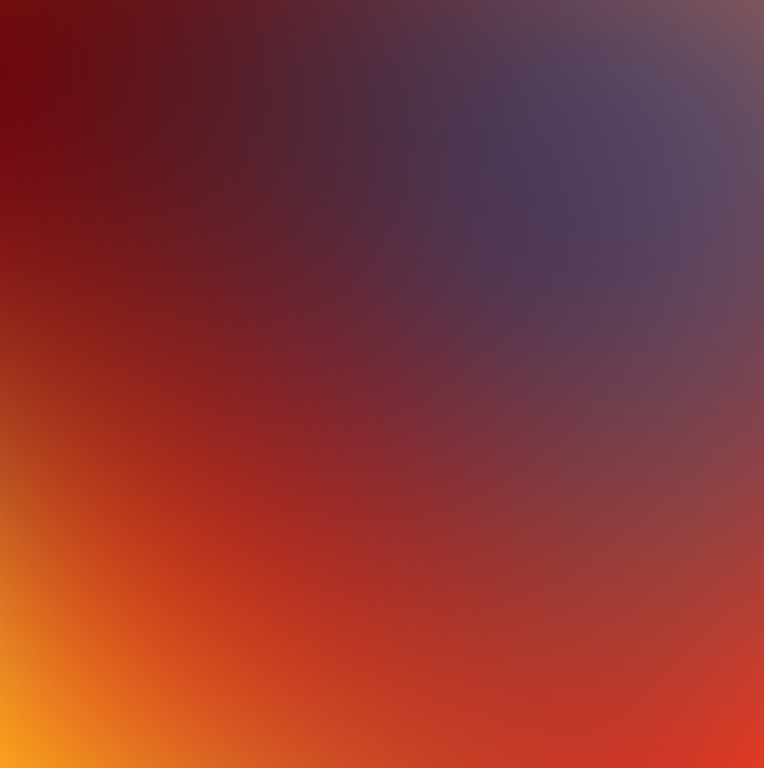
Give the GLSL for this background, as a WebGL 1 fragment shader.

```glsl
precision highp float;
// A soft mesh gradient: amber and scarlet below, wine and dusky violet above.
// A cubic surface passes through a 4 by 4 grid of colours, evenly spaced
// over the canvas, and a faint indigo glow deepens the upper right.

uniform vec2 u_resolution;

// Cubic Lagrange weights for nodes at 0, 1/3, 2/3 and 1.
vec4 cubicWeights(float t) {
    float s = 3.0 * t;
    float a = s - 1.0, b = s - 2.0, c = s - 3.0;
    return vec4(-a * b * c / 6.0, s * b * c / 2.0,
                -s * a * c / 2.0, s * a * b / 6.0);
}

vec3 blend(vec4 w, vec3 a, vec3 b, vec3 c, vec3 d) {
    return w.x * a + w.y * b + w.z * c + w.w * d;
}

void main() {
    vec2 uv = gl_FragCoord.xy / u_resolution;
    vec4 across = cubicWeights(uv.x);

    // Four horizontal colour curves, each running left to right.
    vec3 fire = blend(across, vec3(0.98, 0.63, 0.11), vec3(0.84, 0.37, 0.14),
                              vec3(0.78, 0.23, 0.15), vec3(0.88, 0.23, 0.14));
    vec3 ember = blend(across, vec3(0.77, 0.36, 0.13), vec3(0.66, 0.17, 0.13),
                               vec3(0.55, 0.21, 0.22), vec3(0.61, 0.25, 0.25));
    vec3 dusk = blend(across, vec3(0.52, 0.10, 0.09), vec3(0.40, 0.13, 0.17),
                              vec3(0.33, 0.215, 0.315), vec3(0.41, 0.28, 0.36));
    vec3 wine = blend(across, vec3(0.44, 0.05, 0.05), vec3(0.37, 0.12, 0.16),
                              vec3(0.37, 0.24, 0.31), vec3(0.50, 0.33, 0.35));

    // Join the curves from bottom to top.
    vec3 color = blend(cubicWeights(uv.y), fire, ember, dusk, wine);

    // Indigo glow.
    vec2 offset = uv - vec2(0.69, 0.68);
    float glow = 0.4 * exp(-dot(offset, offset) / 0.014);
    color = mix(color, vec3(0.29, 0.22, 0.34), glow);

    gl_FragColor = vec4(clamp(color, 0.0, 1.0), 1.0);
}
```
